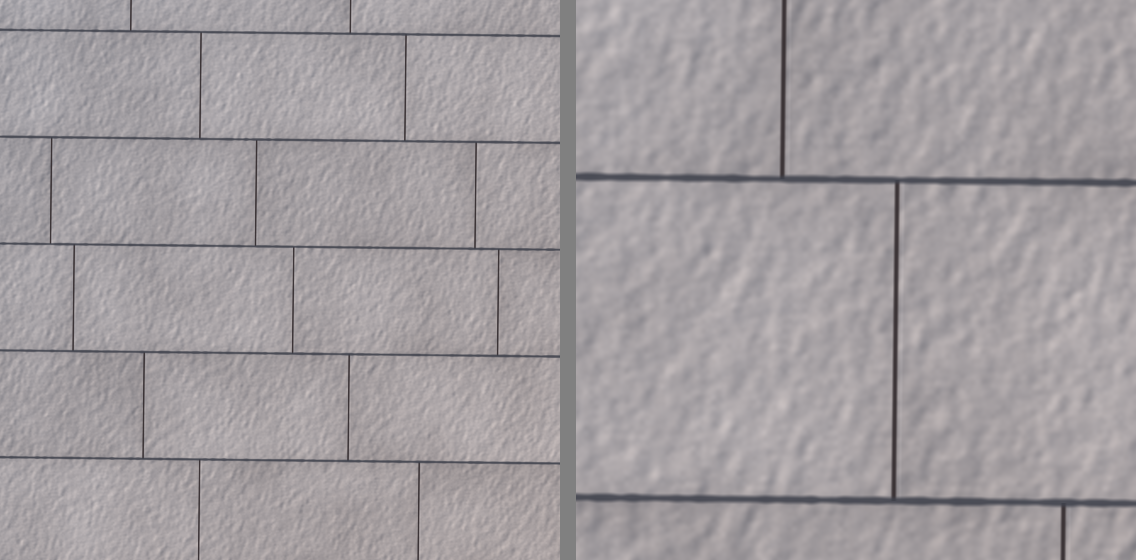
Left: the whole. Right: its middle third, enlarged.
Write a three.js fragment shader that draws this texture.

```glsl
// Grey rough-faced stone blocks in a staggered bond with thin dark joints.
varying vec2 vUv;

const float COURSE_HEIGHT = 0.1908;
const float FIRST_JOINT = 0.1836;
const float TILT = 0.0112;
const float SHORT_STONE = 0.366;
const float LONG_STONE = 0.392;

const vec3 STONE = vec3(0.655, 0.634, 0.645);
const vec3 WARM_TINT = vec3(0.012, 0.0, -0.010);
const vec3 BED_JOINT = vec3(0.25, 0.26, 0.30);
const vec3 HEAD_JOINT = vec3(0.20, 0.17, 0.18);

float hash(vec2 p) {
  return fract(sin(dot(p, vec2(127.1, 311.7))) * 43758.5453);
}

float noise(vec2 p) {
  vec2 i = floor(p);
  vec2 f = fract(p);
  f = f * f * (3.0 - 2.0 * f);
  float low = mix(hash(i), hash(i + vec2(1.0, 0.0)), f.x);
  float high = mix(hash(i + vec2(0.0, 1.0)), hash(i + vec2(1.0, 1.0)), f.x);
  return mix(low, high, f.y);
}

vec2 rotate(vec2 p, float angle) {
  float c = cos(angle);
  float s = sin(angle);
  return vec2(c * p.x + s * p.y, c * p.y - s * p.x);
}

float fbm(vec2 p) {
  float sum = 0.0;
  float weight = 0.5;
  for (int i = 0; i < 4; i++) {
    sum += weight * noise(p);
    p = rotate(p, 0.8) * 2.03 + 7.3;
    weight *= 0.5;
  }
  return sum / 0.9375;
}

// Height of the chipped face: short ridges leaning to the right.
float chippedHeight(vec2 p) {
  float coarse = noise(rotate(p, 0.95) * vec2(62.0, 112.0));
  float medium = noise(rotate(p, 1.25) * vec2(95.0, 165.0) + 31.0);
  float fine = noise(rotate(p, 0.6) * vec2(190.0, 260.0) + 67.0);
  return 0.45 * coarse + 0.4 * medium + 0.2 * fine;
}

// Bond of one course: first head joint, then the two alternating stone widths.
vec3 courseBond(float course) {
  if (course < 0.0) return vec3(0.3555, LONG_STONE, SHORT_STONE);
  if (course < 1.0) return vec3(0.2565, SHORT_STONE, LONG_STONE);
  if (course < 2.0) return vec3(0.1315, LONG_STONE, SHORT_STONE);
  if (course < 3.0) return vec3(0.0912, SHORT_STONE, LONG_STONE);
  if (course < 4.0) return vec3(0.3580, SHORT_STONE, LONG_STONE);
  return vec3(0.2345, LONG_STONE, LONG_STONE);
}

// Returns position inside the stone (0 to 1), its width and its index.
vec3 stoneAt(float x, vec3 bond) {
  float period = bond.y + bond.z;
  float t = x - bond.x;
  float pair = floor(t / period);
  float within = t - pair * period;
  float second = step(bond.y, within);
  float width = mix(bond.y, bond.z, second);
  return vec3((within - second * bond.y) / width, width, 2.0 * pair + second);
}

float jointMask(float dist, float halfWidth, float softness) {
  return 1.0 - smoothstep(halfWidth - softness, halfWidth + softness, dist);
}

void main() {
  vec2 p = vUv;

  // Slightly tilted courses and the stones in them
  float level = (p.y + TILT * p.x - FIRST_JOINT) / COURSE_HEIGHT;
  float course = floor(level);
  float v = fract(level);
  float x = p.x - TILT * (v - 0.5) * COURSE_HEIGHT;
  vec3 stone = stoneAt(x, courseBond(course));
  float bedDist = min(v, 1.0 - v) * COURSE_HEIGHT;
  float headDist = min(stone.x, 1.0 - stone.x) * stone.y;
  vec2 id = vec2(stone.z, course);

  // Stone tone: per-stone shade, cloudy mottling, darker rim
  float cloud = fbm(p * 11.0 + id * 5.7) - 0.5;
  float rim = exp(-min(bedDist, headDist) / 0.018);
  float tone = (hash(id + 3.1) - 0.5) * 0.022 + cloud * 0.09;
  tone -= rim * (0.018 + 0.035 * noise(p * 9.0 + 4.0));
  tone += 0.012 * (1.0 - v) - 0.006;
  vec3 color = STONE + tone + WARM_TINT * (p.x - p.y);

  // Side-lit relief with warm highlights and cool hollows
  vec2 lightStep = vec2(0.0022, -0.0012);
  float relief = chippedHeight(p - lightStep) - chippedHeight(p + lightStep);
  color += relief * vec3(0.195, 0.175, 0.155);
  color += (noise(p * 330.0) - 0.5) * 0.025;

  // Joints: soft ragged beds, crisp heads with a faint lit arris
  float ragged = (noise(p * vec2(150.0, 60.0)) - 0.5) * 0.0010;
  float arris = jointMask(abs(stone.x * stone.y - 0.0036), 0.0008, 0.0008);
  color += 0.035 * arris;
  color = mix(color, HEAD_JOINT, 0.92 * jointMask(headDist, 0.0013, 0.0010));
  color = mix(color, BED_JOINT, 0.88 * jointMask(bedDist + ragged, 0.0020, 0.0016));

  gl_FragColor = vec4(clamp(color, 0.0, 1.0), 1.0);
}
```
